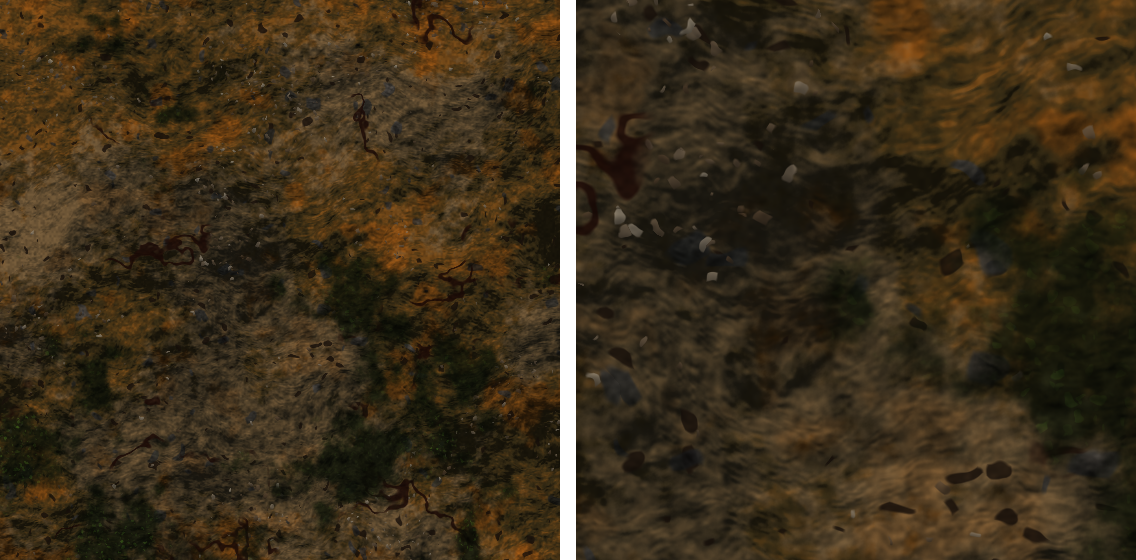
Left, the full canvas; right, a detail of the centre.
Write a three.js fragment shader that draws this texture.

```glsl
// Damp ochre earth with moss, slate chips, pale grit and rusty cracks.
// Layered value noise tints and lights the soil; jittered grids scatter
// the stones, and thin noise contours open the broken cracks.

varying vec2 vUv;

float hash(vec2 p) {
  return fract(sin(dot(p, vec2(127.1, 311.7))) * 43758.55);
}

float noise(vec2 p) {
  vec2 i = floor(p);
  vec2 f = fract(p);
  f = f * f * (3.0 - 2.0 * f);
  return mix(mix(hash(i), hash(i + vec2(1.0, 0.0)), f.x),
             mix(hash(i + vec2(0.0, 1.0)), hash(i + 1.0), f.x), f.y);
}

float fbm(vec2 p) {
  float sum = 0.0;
  float amp = 0.5;
  for (int i = 0; i < 6; i++) {
    sum += amp * noise(p);
    p = mat2(1.6, 1.2, -1.2, 1.6) * p + 17.3;
    amp *= 0.5;
  }
  return sum;
}

float height(vec2 p) {
  return fbm(p * vec2(8.0, 11.0));
}

// Scattered angular chips: x = cover, y = random tint, z = lit side.
vec3 chips(vec2 p, float scale, float density, float seed) {
  vec2 q = p * scale + seed;
  q += 0.35 * (vec2(noise(q * 2.3), noise(q * 2.3 + 31.0)) - 0.5);
  vec2 cell = floor(q);
  vec3 result = vec3(0.0);
  for (int y = -1; y <= 1; y++) {
    for (int x = -1; x <= 1; x++) {
      vec2 id = cell + vec2(float(x), float(y));
      float pick = hash(id + seed);
      vec2 d = q - id - vec2(hash(id + 3.1), hash(id + 7.7));
      float a = 6.283 * hash(id + 11.3);
      vec2 r = mat2(cos(a), sin(a), -sin(a), cos(a)) * d;
      r = abs(r) * vec2(1.0, 1.2 + hash(id + 5.9));
      float dist = mix(length(r), max(r.x, r.y), 0.5);
      float size = 0.14 + 0.3 * pow(hash(id + 13.7), 2.0);
      float cover = step(pick, density) * smoothstep(size + 0.07, size - 0.07, dist);
      if (cover > result.x) {
        result = vec3(cover, hash(id + 19.1), clamp(0.5 + d.y / size * 0.5, 0.0, 1.0));
      }
    }
  }
  return result;
}

void main() {
  vec2 p = vUv;
  vec2 warp = vec2(fbm(p * 6.0 + 4.0), fbm(p * 6.0 + 23.0)) - 0.5;
  vec2 w = p + 0.09 * warp;

  // Relief lit from above, in broad lumps and fine crumbs.
  vec2 toLight = vec2(-0.0009, 0.002);
  float h = height(w);
  float relief = (h - height(w + toLight)) * 13.0;
  float broad = fbm(w * vec2(4.0, 5.5) + 41.0) - 0.5;
  float crumbs = fbm(p * 75.0 + 9.0) - 0.5;
  float tone = 0.52 + 1.15 * broad + 0.45 * (h - 0.5) + 0.75 * crumbs + relief;

  // Soil: shadow, umber, earth, ochre, then a greyer clay over it.
  vec3 col = mix(vec3(0.09, 0.075, 0.035), vec3(0.20, 0.16, 0.075), smoothstep(0.08, 0.34, tone));
  col = mix(col, vec3(0.29, 0.205, 0.08), smoothstep(0.32, 0.56, tone));
  col = mix(col, vec3(0.43, 0.27, 0.09), smoothstep(0.55, 0.88, tone));
  vec3 clay = mix(vec3(0.10, 0.09, 0.065), vec3(0.42, 0.34, 0.23), clamp(tone * 1.1, 0.0, 1.0));
  float clayMask = smoothstep(0.44, 0.64, fbm(w * 5.0 + 70.0) + 0.4 * crumbs);
  col = mix(col, clay, 0.85 * clayMask);
  float rust = smoothstep(0.56, 0.7, fbm(p * 17.0 + 55.0)) * (1.0 - 0.7 * clayMask);
  col = mix(col, vec3(0.50, 0.26, 0.05) * (0.4 + tone), 0.5 * rust);

  // Dark pits and slate chips.
  vec3 pit = chips(w, 52.0, 0.13, 12.0);
  col = mix(col, vec3(0.085, 0.055, 0.035), 0.8 * pit.x);
  vec3 slate = chips(p, 31.0, 0.13, 37.0);
  vec3 slateCol = mix(vec3(0.09, 0.10, 0.10), vec3(0.25, 0.25, 0.26), slate.y * 0.6 + slate.z * 0.4);
  col = mix(col, slateCol * (0.8 + crumbs + relief), 0.75 * slate.x);

  // Pale grit gathers in clusters, with a few loose grains elsewhere.
  float cluster = smoothstep(0.55, 0.7, fbm(p * 7.0 + 88.0));
  vec3 grit = chips(p, 85.0, 0.05 + 0.4 * cluster, 63.0);
  vec3 gritCol = mix(vec3(0.30, 0.23, 0.16), vec3(0.60, 0.56, 0.49), grit.y * grit.y);
  col = mix(col, gritCol * (0.55 + 0.5 * grit.z), 0.8 * grit.x);

  // Short rusty cracks follow one contour of a warped noise field.
  float field = noise(w * 7.0 + 15.0) + 0.28 * noise(w * 29.0) + 0.1 * noise(w * 80.0);
  float gate = smoothstep(0.52, 0.62, fbm(p * 9.0 + 33.0));
  float crack = smoothstep(0.034, 0.012, abs(field - 0.69)) * gate;
  col = mix(col, vec3(0.10, 0.035, 0.02), 0.85 * crack);

  // Moss: soft dark stains holding small bright leaves.
  float patchField = noise(w * 6.0 + 102.0) + 0.9 * (fbm(p * 24.0 + 6.0) - 0.5);
  float stain = smoothstep(0.64, 0.9, patchField);
  float leafy = smoothstep(0.42, 0.75, noise(p * 5.0 + 47.0));
  vec3 leaf = chips(p, 105.0, 0.8, 91.0);
  vec3 mossCol = mix(vec3(0.055, 0.07, 0.03), vec3(0.13, 0.22, 0.06),
                     leaf.x * (0.25 + 0.75 * leaf.y) * (0.25 + 0.75 * leafy));
  col = mix(col, mossCol * (1.0 + 1.2 * crumbs + relief), 0.85 * stain);

  // Fine sandy grain.
  col *= 0.86 + 0.28 * noise(p * 256.0);
  gl_FragColor = vec4(clamp(col, 0.0, 1.0), 1.0);
}
```
